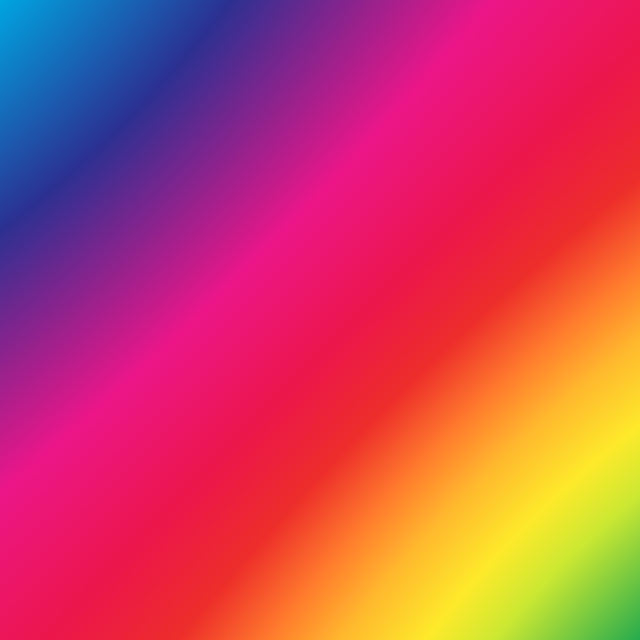
This background is drawn by a WebGL 1 fragment shader. Its source:

```glsl
precision highp float;
// Soft rainbow running from blue at the upper left to green at the lower right.
// A diagonal coordinate, bowed so that the bands widen away from the axis,
// runs through a chain of colour stops joined by linear ramps.

uniform vec2 u_resolution;

#define BAND_SPREAD 0.30     // widening of the bands towards their ends
#define INDIGO_STOP -0.616   // stops along the axis, from -1.0 to 1.0
#define MAGENTA_STOP -0.195
#define CRIMSON_STOP 0.06
#define RED_STOP 0.24
#define ORANGE_STOP 0.38
#define AMBER_STOP 0.50
#define YELLOW_STOP 0.643
#define LIME_STOP 0.76

const vec3 SKY     = vec3(0.00, 0.645, 0.880);
const vec3 INDIGO  = vec3(0.17, 0.190, 0.570);
const vec3 MAGENTA = vec3(0.925, 0.086, 0.535);
const vec3 CRIMSON = vec3(0.925, 0.086, 0.295);
const vec3 RED     = vec3(0.930, 0.178, 0.165);
const vec3 ORANGE  = vec3(1.00, 0.480, 0.176);
const vec3 AMBER   = vec3(1.00, 0.725, 0.180);
const vec3 YELLOW  = vec3(0.995, 0.915, 0.165);
const vec3 LIME    = vec3(0.80, 0.910, 0.196);
const vec3 GREEN   = vec3(0.15, 0.670, 0.305);

// Fades from the colour so far to the next one between two stops.
vec3 ramp(vec3 color, vec3 next, float start, float end, float t) {
  return mix(color, next, clamp((t - start) / (end - start), 0.0, 1.0));
}

vec3 rainbow(float t) {
  vec3 color = ramp(SKY, INDIGO, -1.0, INDIGO_STOP, t);
  color = ramp(color, MAGENTA, INDIGO_STOP, MAGENTA_STOP, t);
  color = ramp(color, CRIMSON, MAGENTA_STOP, CRIMSON_STOP, t);
  color = ramp(color, RED, CRIMSON_STOP, RED_STOP, t);
  color = ramp(color, ORANGE, RED_STOP, ORANGE_STOP, t);
  color = ramp(color, AMBER, ORANGE_STOP, AMBER_STOP, t);
  color = ramp(color, YELLOW, AMBER_STOP, YELLOW_STOP, t);
  color = ramp(color, LIME, YELLOW_STOP, LIME_STOP, t);
  return ramp(color, GREEN, LIME_STOP, 1.0, t);
}

void main() {
  vec2 uv = gl_FragCoord.xy / u_resolution;

  // Position along the colour axis and across it.
  float along = uv.x - uv.y;
  float across = uv.x + uv.y - 1.0;
  float t = along / (1.0 + BAND_SPREAD * across * across);

  gl_FragColor = vec4(rainbow(t), 1.0);
}
```
